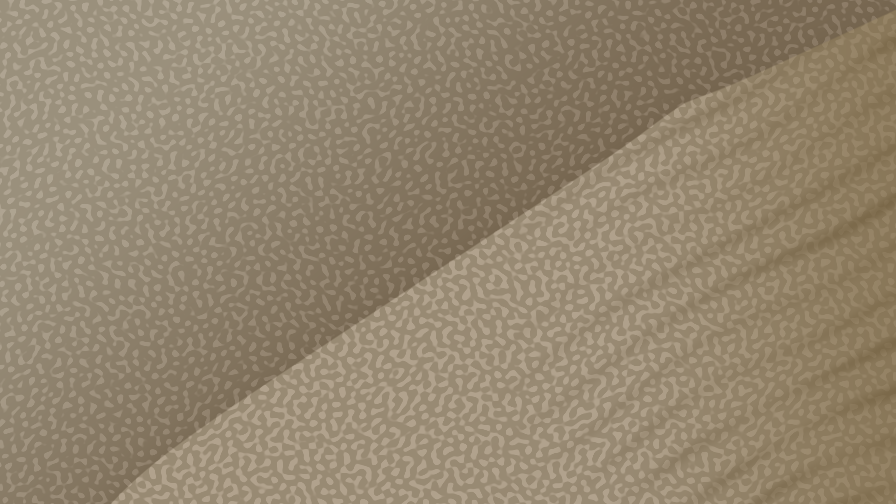
This background is drawn by a Shadertoy shader. Its source:

```glsl
// Two sand dunes meeting at a diagonal ridge, with pale mottled grains and wind ripples.

const vec3 SHADE_DARK   = vec3(0.475, 0.412, 0.325);
const vec3 SHADE_LIGHT  = vec3(0.605, 0.565, 0.487);
const vec3 SUNLIT_SAND  = vec3(0.598, 0.541, 0.452);
const vec3 OLIVE_SAND   = vec3(0.535, 0.465, 0.345);
const vec3 GRAIN_TINT   = vec3(0.095, 0.094, 0.100);
const float RIDGE_SLOPE = 0.66;
const float RIDGE_START = 0.22;
const float GRAIN_FREQUENCY = 300.0;

// Height of the ridge: a line with a curved foot and a bend near the top.
float ridgeHeight(float x) {
    float foot = 0.036 * (1.0 - exp(-(x - RIDGE_START) / 0.08));
    float bend = 0.2 * max(x - 1.36, 0.0);
    float bump = 0.008 * exp(-pow((x - 1.343) / 0.08, 2.0));
    return RIDGE_SLOPE * (x - RIDGE_START) + foot + bump - bend;
}

// Waves in many directions; their sum has about unit variance.
float layeredWaves(vec2 p, float frequency) {
    const int COUNT = 14;
    vec2 q = p + 0.012 * sin(p.yx * vec2(13.0, 17.0) + vec2(0.7, 2.1));
    float sum = 0.0;
    for (int i = 0; i < COUNT; i++) {
        float n = float(i);
        float angle = n * 2.39996;
        float stretch = 0.7 + 0.6 * fract(n * 0.618 + 0.2);
        sum += sin(dot(q, vec2(cos(angle), sin(angle))) * frequency * stretch + n * n * 1.7);
    }
    return sum / sqrt(0.5 * float(COUNT));
}

// Worm-like pale grains: the part of the wave field above a level.
float grainMask(vec2 p, float level, float pixel) {
    float soft = 0.12 + 0.5 * GRAIN_FREQUENCY * pixel;
    return smoothstep(level - soft, level + soft, layeredWaves(p, GRAIN_FREQUENCY));
}

// Narrow dark furrows that follow the slope and flatten to the right.
float rippleShadow(vec2 p, float spacing) {
    float across = p.y - p.x + 0.135 * p.x * p.x;
    across += 0.014 * sin(7.0 * p.x + 5.0 * p.y) + 0.006 * sin(19.0 * p.x - 11.0 * p.y);
    float furrow = pow(0.5 + 0.5 * sin(6.28318 * across / spacing), 4.0);
    float patches = 0.65 + 0.35 * sin(9.0 * p.x + 4.0 * sin(6.0 * p.y));
    return furrow * patches * smoothstep(0.75, 1.65, p.x);
}

// Far dune: dark by the ridge, paler toward the upper left.
vec3 shadedDune(vec2 p, float grains) {
    float away = (p.y - RIDGE_SLOPE * (p.x - RIDGE_START)) * 0.83;
    float light = smoothstep(-0.15, 0.85, away + 0.25 * (0.8 - p.x));
    float crease = exp(-max(p.y - ridgeHeight(p.x), 0.0) / 0.035);
    return mix(SHADE_DARK, SHADE_LIGHT, light) - 0.02 * crease + GRAIN_TINT * 0.85 * grains;
}

// Near dune: sunlit, rippled, turning olive toward the right edge.
vec3 sunlitDune(vec2 p, float grains) {
    float edge = smoothstep(1.15, 1.85, p.x);
    vec3 sand = mix(SUNLIT_SAND, OLIVE_SAND, edge);
    float shadow = rippleShadow(p, 0.095);
    sand += GRAIN_TINT * grains * (1.0 - 0.55 * edge) * (1.0 - 0.5 * shadow);
    return sand - vec3(0.060, 0.062, 0.066) * shadow;
}

void mainImage(out vec4 fragColor, in vec2 fragCoord) {
    float pixel = 1.0 / iResolution.y;
    vec2 p = fragCoord * pixel;

    // Signed distance to the ridge, positive on the far dune.
    float ridgeDistance = (p.y - ridgeHeight(p.x)) * 0.83;
    float farSide = smoothstep(-pixel, pixel, ridgeDistance);

    // Grains lie denser on the sunlit side.
    float grains = grainMask(p, mix(0.35, 0.65, farSide), pixel);

    vec3 color = mix(sunlitDune(p, grains), shadedDune(p, grains), farSide);
    fragColor = vec4(color, 1.0);
}
```
